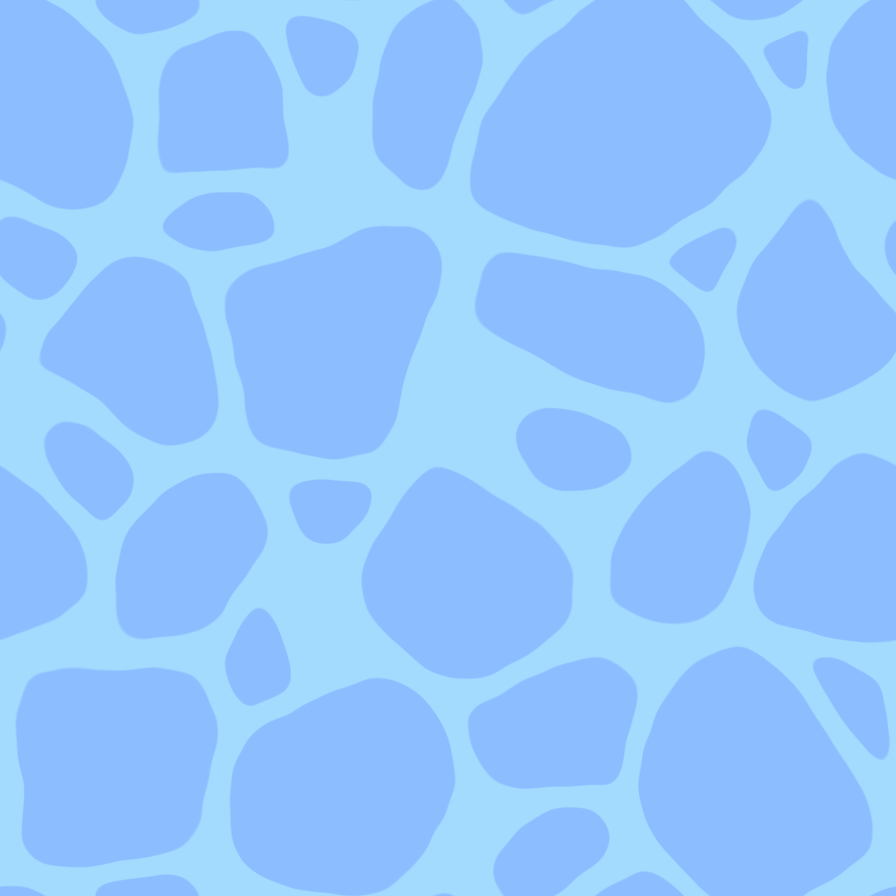
Write a three.js fragment shader that draws this pattern.

```glsl
// Tileable flat stones: large rounded cells with small pebbles in the pale gaps.
varying vec2 vUv;

const vec3 STONE_COLOR = vec3(0.55, 0.74, 1.00);
const vec3 GAP_COLOR   = vec3(0.64, 0.86, 1.00);

// Lengths below are in cells; the canvas is GRID cells wide (GRID must be even).
const float GRID = 4.0;
const float JITTER = 0.52;
const float WEIGHT_MIN = 0.10;
const float WEIGHT_MAX = 0.38;
const float HALF_GAP = 0.041;
const float STONE_ROUNDING = 0.070;
const float PEBBLE_ROUNDING = 0.030;
const float PEBBLE_CHANCE = 0.46;
const float PEBBLE_WEIGHT = 0.27;
const float PEBBLE_RADIUS = 0.25;
const float BEND = 0.22;
const float BEND_REPEATS = 5.0;
const float WOBBLE = 0.015;
const float WOBBLE_REPEATS = 26.0;
const float EDGE_SOFTNESS = 0.005;
const float SEED = 17.0;
const int SITES = 50;

vec3 hash3(vec2 p) {
  vec3 q = fract(p.xyx * vec3(0.1031, 0.1030, 0.0973));
  q += dot(q, q.yxz + 33.33);
  return fract((q.xxy + q.yzz) * q.zyx);
}

// Gradient noise that wraps after a whole number of lattice steps.
float cornerSlope(vec2 id, vec2 offset, float repeats, float seed) {
  float angle = 6.28319 * hash3(mod(id, repeats) + seed).x;
  return dot(vec2(cos(angle), sin(angle)), offset);
}

float gradientNoise(vec2 uv, float repeats, float seed) {
  vec2 p = uv * repeats, id = floor(p), f = p - id;
  vec2 s = f * f * f * (f * (f * 6.0 - 15.0) + 10.0);
  vec2 e = vec2(1.0, 0.0);
  return mix(
    mix(cornerSlope(id, f, repeats, seed), cornerSlope(id + e, f - e, repeats, seed), s.x),
    mix(cornerSlope(id + e.yx, f - e.yx, repeats, seed), cornerSlope(id + 1.0, f - 1.0, repeats, seed), s.x),
    s.y);
}

vec2 noisePair(vec2 uv, float repeats, float seed) {
  return vec2(gradientNoise(uv, repeats, seed), gradientNoise(uv, repeats, seed + 53.0));
}

// Stone centre (xy) and power weight (z); odd rows are shifted by half a cell.
vec3 stoneSite(vec2 id) {
  vec3 h = hash3(mod(id, GRID) + SEED);
  vec2 center = id + 0.5 + vec2(0.5 * mod(id.y, 2.0), 0.0);
  return vec3(center + JITTER * (h.xy - 0.5), mix(WEIGHT_MIN, WEIGHT_MAX, h.z));
}

// Pebble sitting on the junction of three stones, or a weightless site.
vec3 pebbleSite(vec2 id, vec3 a) {
  vec3 none = vec3(a.xy + 0.5, -1000.0);
  vec3 h = hash3(mod(id, GRID) + SEED + 40.0);
  if (h.x > PEBBLE_CHANCE) return none;
  vec3 b = stoneSite(id + vec2(1.0, 0.0));
  vec3 c = stoneSite(id + vec2(mod(id.y, 2.0), 1.0));
  vec2 u = b.xy - a.xy, w = c.xy - a.xy;
  float area = u.x * w.y - u.y * w.x;
  if (area < 0.4) return none;
  float hu = 0.5 * (dot(u, u) - b.z + a.z);
  float hw = 0.5 * (dot(w, w) - c.z + a.z);
  vec2 v = vec2(hu * w.y - hw * u.y, u.x * hw - w.x * hu) / area;
  if (dot(v, v) > 1.0) return none;
  return vec3(a.xy + v, a.z - dot(v, v) + PEBBLE_WEIGHT * mix(0.8, 1.1, h.y));
}

float powerDistance(vec2 p, vec3 site) {
  vec2 d = p - site.xy;
  return dot(d, d) - site.z;
}

// Rounded distance from p to the border of its own cell.
float borderDistance(vec2 p) {
  vec3 sites[SITES];
  vec3 own = vec3(0.0);
  float nearest = 1e5;
  int ownIndex = 0;
  for (int i = 0; i < SITES; i += 2) {
    float n = float(i / 2);
    vec2 id = floor(p) + vec2(mod(n, 5.0), floor((n + 0.5) / 5.0)) - 2.0;
    sites[i] = stoneSite(id);
    sites[i + 1] = pebbleSite(id, sites[i]);
    for (int j = 0; j < 2; j++) {
      float d = powerDistance(p, sites[i + j]);
      if (d < nearest) { nearest = d; own = sites[i + j]; ownIndex = i + j; }
    }
  }
  bool isPebble = ownIndex - 2 * (ownIndex / 2) == 1;
  float rounding = isPebble ? PEBBLE_ROUNDING : STONE_ROUNDING;
  float sum = isPebble ? exp((distance(p, own.xy) - PEBBLE_RADIUS) / rounding) : 0.0;
  for (int i = 0; i < SITES; i++) {
    if (i == ownIndex) continue;
    float span = max(distance(sites[i].xy, own.xy), 1e-3);
    float border = (powerDistance(p, sites[i]) - nearest) / (2.0 * span);
    sum += exp(-border / rounding);
  }
  return -rounding * log(max(sum, 1e-9));
}

void main() {
  vec2 p = vUv * GRID
    + BEND * noisePair(vUv, BEND_REPEATS, 5.0)
    + WOBBLE * noisePair(vUv, WOBBLE_REPEATS, 91.0);
  float stone = smoothstep(-EDGE_SOFTNESS, EDGE_SOFTNESS, borderDistance(p) - HALF_GAP);
  gl_FragColor = vec4(mix(GAP_COLOR, STONE_COLOR, stone), 1.0);
}
```
